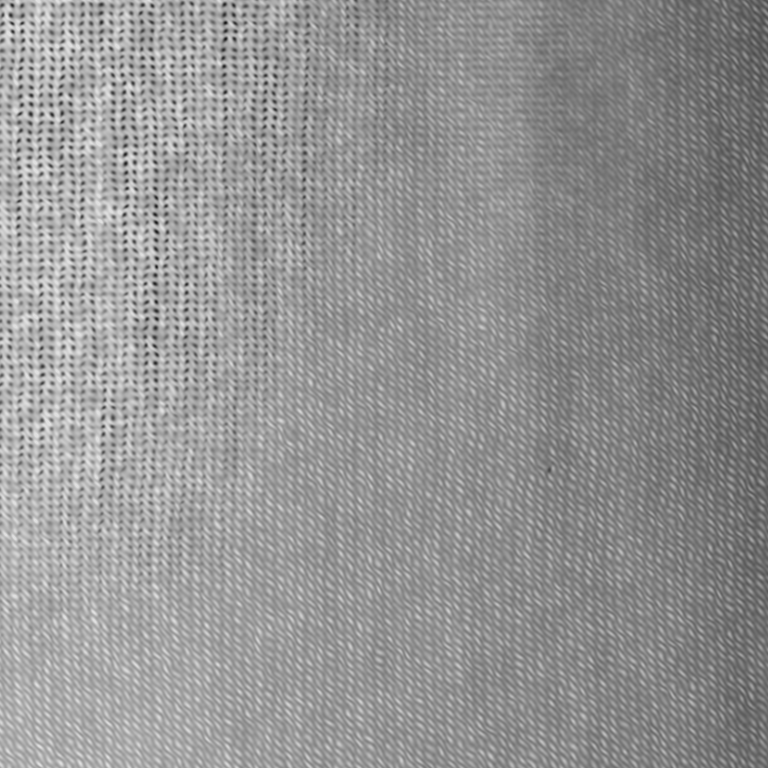
A WebGL 2 fragment shader for this texture:

```glsl
#version 300 es
precision highp float;
// Grey woven cloth: about 76 columns by 88 rows of threads, as sums of waves.
// A square open weave with dark holes at the upper left blends into a dense,
// staggered one of steep slanted stitches, under streaks and a fall of light.
uniform vec2 u_resolution;
out vec4 outColor;

float hash(vec2 p) {
  p = fract(p * vec2(0.1031, 0.1137));
  p += dot(p, p.yx + 33.33);
  return fract((p.x + p.y) * p.x * 17.31);
}

float noise(vec2 p) {
  vec2 i = floor(p), f = fract(p);
  f = f * f * (3.0 - 2.0 * f);
  return mix(mix(hash(i), hash(i + vec2(1, 0)), f.x),
             mix(hash(i + vec2(0, 1)), hash(i + vec2(1, 1)), f.x), f.y);
}

float bell(float x, float width) {
  return exp(-x * x / (width * width));
}

float wave(float turns) {
  return cos(6.28318 * turns);
}

// Broad light over the cloth, before the weave is added
float foldLight(vec2 uv) {
  float high = smoothstep(0.1, 0.9, uv.y);
  float light = mix(0.675, 0.565, smoothstep(0.0, 0.55, uv.x));
  light -= 0.035 * smoothstep(0.5, 0.8, uv.x);
  light -= 0.085 * smoothstep(0.8, 1.0, uv.x);
  light += 0.035 * high * bell(uv.x - 0.635, 0.05);
  light -= 0.04 * high * smoothstep(0.64, 0.74, uv.x);
  light += 0.025 * (1.0 - high) * bell(uv.x - 0.3, 0.35);
  return light;
}

void main() {
  vec2 uv = gl_FragCoord.xy / u_resolution;

  // How open the weave is, with a ragged border along the columns
  float border = uv.x + 0.26 * (1.0 - uv.y) + 0.12 * (noise(vec2(uv.x * 30.0, uv.y * 4.0)) - 0.5);
  float loose = (1.0 - smoothstep(0.28, 0.64, border)) * smoothstep(0.05, 0.55, uv.y);

  // Thread grid with gentle drift and a little jitter from stitch to stitch
  vec2 grid = uv * vec2(76.0, 88.0);
  grid += 0.8 * vec2(noise(uv * vec2(5.0, 4.0)), noise(uv * vec2(4.0, 5.0) + 9.0));
  grid += 0.32 * (vec2(noise(grid * 0.8 + 40.0), noise(grid * 0.8 + 70.0)) - 0.5);

  // Uneven yarn: strength varies by column, by patch and by stitch
  float columnYarn = noise(vec2(grid.x * 0.85, uv.y * 7.0));
  float patchy = noise(grid * vec2(0.4, 0.25) + 20.0);
  float stitchYarn = noise(grid * vec2(1.0, 1.1) + 50.0);

  // Dense weave: steep stitches leaning down to the right, columns staggered
  float slant = wave(1.5 * grid.x + grid.y);
  float stagger = wave(0.5 * grid.x + grid.y);
  float columns = wave(grid.x);
  float dense = 0.055 * slant + 0.04 * stagger + 0.035 * columns;
  dense *= 0.6 + 0.8 * stitchYarn;

  // Towards the top of the dense part the stitches flatten into faint rows
  float smoothTop = bell(uv.x - 0.73, 0.16) * smoothstep(0.4, 0.9, uv.y);
  dense *= 1.0 - 0.55 * smoothTop;
  dense += 0.035 * wave(grid.y) * smoothstep(0.45, 0.95, uv.y) * bell(uv.x - 0.65, 0.12);

  // Open weave: square grid with a dark hole at every crossing of the gaps
  vec2 gap = 0.5 - 0.5 * vec2(columns, wave(grid.y + 0.12 * wave(0.5 * grid.x)));
  float hole = pow(gap.x, 1.7) * pow(gap.y, 1.4);
  float open = 0.07 * (0.5 - gap.x) + 0.06 * (0.5 - gap.y);
  open += 0.03 * slant * (0.5 + stitchYarn);
  open -= (hole - 0.2) * (0.14 + 0.36 * columnYarn) * (0.6 + 0.8 * stitchYarn);

  float shade = foldLight(uv) + mix(dense, open, loose);

  // Wear: bright and dark threads, then fine fibre grain
  shade += (0.035 + 0.05 * loose) * (0.5 - columnYarn);
  shade += (0.03 + 0.03 * loose) * (patchy - 0.5);
  shade += (0.05 + 0.06 * loose) * (stitchYarn - 0.5);
  shade += 0.05 * (noise(uv * 230.0) - 0.5);

  // One small dark fleck in the tight weave
  vec2 fleck = uv - vec2(0.716, 0.389);
  shade -= 0.17 * bell(fleck.x - 0.4 * fleck.y, 0.003) * bell(fleck.y, 0.007);

  outColor = vec4(vec3(clamp(shade, 0.08, 0.88)), 1.0);
}
```
